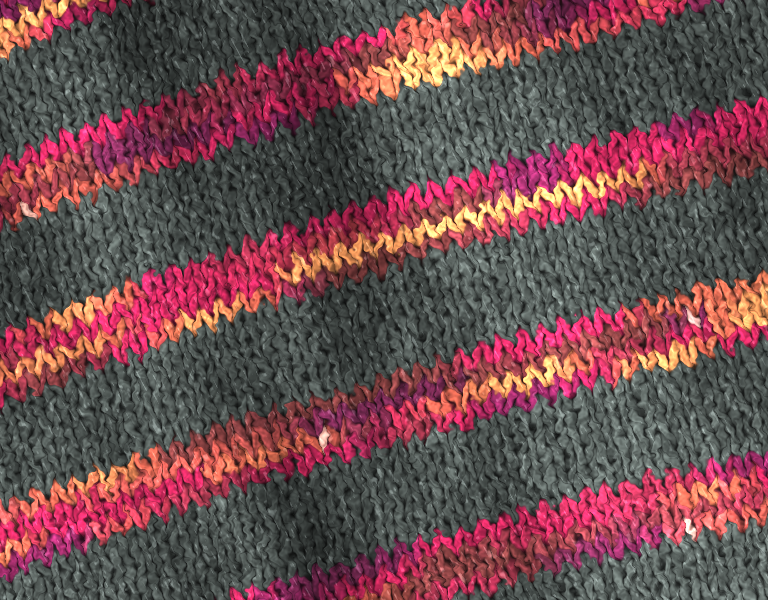
Write a WebGL 1 fragment shader that draws this texture.

```glsl
precision highp float;
uniform vec2 u_resolution;

float hash(vec2 p) {
  return fract(sin(dot(p, vec2(127.1, 311.7))) * 4375.85);
}

float noise(vec2 p) {
  vec2 i = floor(p), f = fract(p);
  f = f * f * (3.0 - 2.0 * f);
  return mix(mix(hash(i), hash(i + vec2(1.0, 0.0)), f.x),
             mix(hash(i + vec2(0.0, 1.0)), hash(i + 1.0), f.x), f.y);
}

// Centred two-channel noise for warping
vec2 wobble(vec2 p) {
  return vec2(noise(p), noise(p + 53.0)) - 0.5;
}

// Hand-dyed yarn: colour drifts slowly along each row
vec3 dyedYarn(float wale, float row, float stripeRow) {
  float drift = noise(vec2(wale * 0.19, row * 7.3));
  vec3 brown = vec3(0.47, 0.23, 0.23);
  vec3 magenta = vec3(0.73, 0.15, 0.33);
  vec3 plum = vec3(0.43, 0.14, 0.32);
  vec3 coral = vec3(0.78, 0.36, 0.29);
  vec3 gold = vec3(1.0, 0.63, 0.38);
  vec3 c = mix(brown, magenta, smoothstep(0.25, 0.6, drift));
  c = mix(c, plum, 0.8 * smoothstep(0.6, 0.8, noise(vec2(wale * 0.27 + 31.0, row * 5.1))));
  // Warm runs mostly sit in one inner row of a stripe
  float inner = 1.0 - min(abs(stripeRow - 1.0), 2.0) * 0.5;
  float warm = noise(vec2(wale * 0.15 + 9.0, row * 3.7)) + 0.16 * inner;
  c = mix(c, coral, smoothstep(0.70, 0.80, warm));
  return mix(c, gold, smoothstep(0.80, 0.92, warm));
}

vec3 yarnColor(float wale, float row, float side) {
  float stripeRow = mod(row + 2.0, 10.0);
  float r = hash(vec2(wale * 2.0 + side, row));
  vec3 charcoal = vec3(0.265, 0.29, 0.28);
  if (stripeRow > 3.5) return charcoal * (0.85 + 0.3 * r);
  vec3 c = dyedYarn(wale + r * 0.9, row, stripeRow) * (0.85 + 0.3 * r);
  return mix(c, vec3(0.93, 0.74, 0.68), 0.8 * step(0.996, r));
}

void main() {
  vec2 p = gl_FragCoord.xy / u_resolution.y;

  // Fabric coordinates: curved rising rows, wales leaning left
  vec2 sway = wobble(p * 5.0);
  vec2 jitter = wobble(p * 38.0) * vec2(0.3, 0.45) + wobble(p * 120.0) * vec2(0.24, 0.4);
  float across = (p.x + 0.29 * p.y) / 0.0367 + sway.x * 0.5 + jitter.x;
  float up = (p.y - 0.387 - 0.38 * p.x + 0.0573 * p.x * p.x) / 0.0292
           + sway.y * 0.5 + jitter.y;
  float wale = floor(across);
  float a = fract(across) - 0.5;
  float side = a < 0.0 ? 0.0 : 1.0;
  float s = abs(a) * 2.0;

  // Overlapping slanted legs of the V stitches, blended by height
  vec3 sum = vec3(0.0);
  float total = 0.0;
  float height = -1.0;
  for (int j = -1; j <= 1; j++) {
    float row = floor(up) + float(j);
    float dy = up - row - 0.5;
    vec2 q = vec2(s - 0.5 - 0.4 * dy, dy);
    vec2 e = q / vec2(0.48, 0.92);
    float h = 1.0 - dot(e, e);
    float weight = exp(9.0 * h);
    // Faint plies and a soft light from the upper left
    float ply = sin(q.x * 11.0 - dy * 8.0 + 6.0 * hash(vec2(wale, row)));
    float light = 1.0 + 0.07 * ply + (0.5 - side) * q.x * 0.7 + 0.1 * dy;
    sum += weight * light * yarnColor(wale, row, side);
    total += weight;
    height = max(height, h);
  }
  vec3 yarn = sum / total;

  // Dark gaps between the legs
  float body = smoothstep(-0.15, 0.85, height);
  vec3 color = mix(yarn * 0.28 + vec3(0.015), yarn * 1.22, body);

  // Broad soft folds running with the wales
  float lean = p.x + 0.34 * p.y;
  float fold = noise(vec2(lean * 5.2 + 2.0, p.y * 1.5)) * 0.65
             + noise(vec2(lean * 11.0, p.y * 2.5 + 8.0)) * 0.35;
  color *= 0.62 + 0.6 * smoothstep(0.15, 0.8, fold);
  color *= 0.95 + 0.1 * p.x;

  // Wool grain and pale stray hairs
  vec2 fibre = vec2(across * 8.0 + (side - 0.5) * up * 5.0, up * 4.0);
  color *= 0.72 + 0.36 * noise(fibre) + 0.2 * noise(p * 230.0);
  float hair = noise(vec2(p.x * 240.0 + p.y * 130.0, p.y * 85.0 - p.x * 45.0));
  color += vec3(0.17, 0.18, 0.18) * smoothstep(0.72, 0.97, hair) * body;

  gl_FragColor = vec4(clamp(color, 0.0, 1.0), 1.0);
}
```
